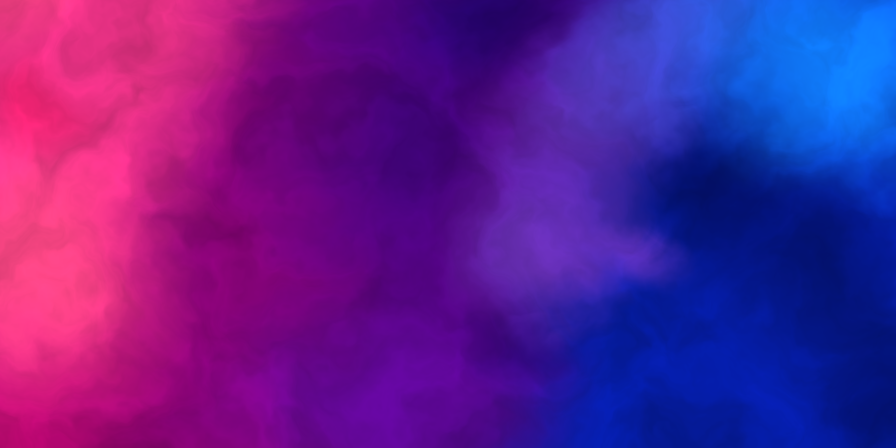
A Shadertoy shader for this background:

```glsl
// Drifting coloured smoke: pink on the left, violet in the middle, blue on the right.

const vec3 CRIMSON = vec3(0.68, 0.02, 0.41);
const vec3 MAGENTA = vec3(0.53, 0.01, 0.46);
const vec3 PURPLE  = vec3(0.31, 0.01, 0.49);
const vec3 INDIGO  = vec3(0.13, 0.01, 0.42);
const vec3 VIOLET  = vec3(0.37, 0.03, 0.60);
const vec3 LILAC   = vec3(0.42, 0.19, 0.71);
const vec3 ROYAL   = vec3(0.02, 0.11, 0.64);
const vec3 NAVY    = vec3(0.01, 0.06, 0.41);
const vec3 PERI    = vec3(0.23, 0.31, 0.83);
const vec3 AZURE   = vec3(0.06, 0.48, 0.98);
const vec3 PINK    = vec3(0.93, 0.21, 0.52);
const vec3 ROSE    = vec3(1.00, 0.29, 0.52);
const vec3 RED     = vec3(0.84, 0.10, 0.37);

// Pseudo-random gradient for a lattice cell
vec2 gradientAt(vec2 cell) {
    vec3 h = fract(cell.xyx * vec3(0.1031, 0.1030, 0.0973));
    h += dot(h, h.yzx + 33.33);
    float angle = 6.2832 * fract((h.x + h.y) * h.z);
    return vec2(cos(angle), sin(angle));
}

float gradientNoise(vec2 p) {
    vec2 i = floor(p), f = p - i;
    vec2 u = f * f * f * (f * (f * 6.0 - 15.0) + 10.0);
    vec2 e = vec2(0.0, 1.0);
    float low  = mix(dot(gradientAt(i), f), dot(gradientAt(i + e.yx), f - e.yx), u.x);
    float high = mix(dot(gradientAt(i + e), f - e), dot(gradientAt(i + e.yy), f - e.yy), u.x);
    return mix(low, high, u.y);
}

// Layered noise, roughly -0.7 to 0.7
float fbm(vec2 p) {
    float sum = 0.0, gain = 0.6;
    for (int k = 0; k < 5; k++) {
        sum += gain * gradientNoise(p);
        p = mat2(1.6, 1.2, -1.2, 1.6) * p + 7.3;
        gain *= 0.5;
    }
    return sum;
}

// Blend a soft tilted ellipse of smoke over a colour
vec3 puff(vec3 base, vec3 tint, vec2 p, vec2 center, vec2 radius, float tilt, float amount) {
    float c = cos(tilt), s = sin(tilt);
    vec2 q = mat2(c, -s, s, c) * (p - center) / radius;
    return mix(base, tint, amount * smoothstep(1.25, 0.1, length(q)));
}

void mainImage(out vec4 fragColor, in vec2 fragCoord) {
    vec2 p = fragCoord / iResolution.xy * vec2(2.0, 1.0);

    // Curl the coordinates so that every edge turns wispy
    vec2 swirl = vec2(fbm(p * 2.6 + 3.1), fbm(p * 2.6 + 17.7));
    vec2 w = p + 0.12 * swirl;
    w += 0.05 * vec2(fbm(p * 7.0 + 2.0 * swirl), fbm(p * 7.0 - 2.0 * swirl + 9.4));

    // Broad sweep from left to right
    vec3 color = mix(CRIMSON, MAGENTA, smoothstep(0.05, 0.45, w.x));
    color = mix(color, PURPLE, smoothstep(0.5, 0.92, w.x - 0.12 * (0.5 - w.y)));
    color = mix(color, ROYAL, smoothstep(0.95, 1.3, w.x - 0.2 * w.y));

    // Violet middle and its shadows
    color = puff(color, VIOLET, w, vec2(0.85, 0.10), vec2(0.42, 0.26), 0.0, 0.8);
    color = puff(color, INDIGO, w, vec2(1.08, 1.00), vec2(0.24, 0.22), 0.2, 0.9);
    color = puff(color, INDIGO, w, vec2(0.90, 0.68), vec2(0.28, 0.26), 0.5, 0.35);
    color = puff(color, INDIGO, w, vec2(1.12, 0.24), vec2(0.16, 0.09), 0.2, 0.45);

    // Deep blue hollows
    color = puff(color, NAVY, w, vec2(1.60, 0.60), vec2(0.32, 0.24), -0.5, 0.9);
    color = puff(color, NAVY, w, vec2(1.82, 0.40), vec2(0.28, 0.18), -0.4, 0.6);
    color = puff(color, NAVY, w, vec2(1.97, 0.12), vec2(0.22, 0.22), 0.0, 0.85);

    // Lilac plume rising into the blue haze
    color = puff(color, LILAC, w, vec2(1.32, 0.76), vec2(0.46, 0.20), 0.95, 0.8);
    color = puff(color, LILAC, w, vec2(1.22, 0.43), vec2(0.23, 0.17), 0.4, 0.9);
    color = puff(color, LILAC, w, vec2(1.41, 0.46), vec2(0.15, 0.07), -0.5, 0.65);
    color = puff(color, PERI, w, vec2(1.55, 0.93), vec2(0.34, 0.20), 0.5, 0.9);
    color = puff(color, AZURE, w, vec2(1.90, 0.86), vec2(0.38, 0.30), -0.35, 1.0);

    // Pink cloud with a slanted edge that fades at the foot
    float edge = 0.20 + 0.33 * w.y;
    float cloud = smoothstep(0.17, -0.17, w.x - edge) * smoothstep(-0.05, 0.36, w.y);
    color = mix(color, PINK, 0.9 * cloud);
    color = puff(color, ROSE, w, vec2(0.06, 0.45), vec2(0.24, 0.26), 0.3, 0.85);
    color = puff(color, RED, w, vec2(0.07, 0.76), vec2(0.15, 0.11), -0.4, 0.7);
    color = puff(color, ROSE, w, vec2(0.02, 0.98), vec2(0.16, 0.09), 0.2, 0.6);

    // Fine billows and thin strands in the light
    float billow = fbm(w * 5.0 + 1.5 * swirl);
    float strand = 1.0 - abs(fbm(w * 9.0 + 21.0)) * 3.0;
    color *= 1.0 + 0.32 * billow;
    color += 0.025 * max(strand, 0.0) * color;

    fragColor = vec4(clamp(color, 0.0, 1.0), 1.0);
}
```
